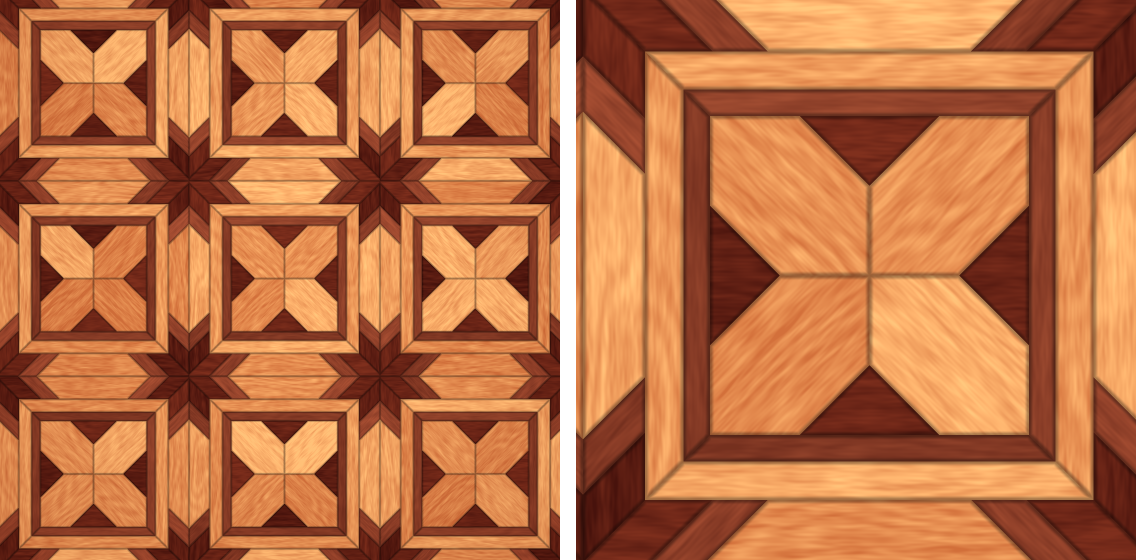
Left, the full canvas; right, a detail of the centre.
A WebGL 1 fragment shader for this pattern:

```glsl
precision highp float;
// Parquet floor of square oak panels with crossed arms, dark inlays and pointed border planks.

uniform vec2 u_resolution;

vec2 hash2(vec2 p) {
  p = vec2(dot(p, vec2(127.1, 311.7)), dot(p, vec2(269.5, 183.3)));
  return fract(sin(p) * 43758.55);
}

float gradientNoise(vec2 p) {
  vec2 i = floor(p), f = fract(p);
  vec2 w = f * f * f * (f * (f * 6.0 - 15.0) + 10.0);
  vec2 e = vec2(1.0, 0.0);
  float a = dot(hash2(i) * 2.0 - 1.0, f);
  float b = dot(hash2(i + e.xy) * 2.0 - 1.0, f - e.xy);
  float c = dot(hash2(i + e.yx) * 2.0 - 1.0, f - e.yx);
  float d = dot(hash2(i + e.xx) * 2.0 - 1.0, f - e.xx);
  return mix(mix(a, b, w.x), mix(c, d, w.x), w.y);
}

// Growth rings and fine pores running along the given direction
float woodGrain(vec2 p, vec2 along, vec2 seed) {
  vec2 q = vec2(dot(p, along), dot(p, vec2(-along.y, along.x))) + seed * 40.0;
  float bend = gradientNoise(q * vec2(0.09, 0.3));
  float rings = sin(q.y * 3.0 + bend * 22.0);
  float pores = gradientNoise(q * vec2(0.7, 5.0));
  float streaks = gradientNoise(q * vec2(0.15, 1.6) + 9.0);
  return 0.1 * rings + 0.35 * pores + 0.4 * streaks;
}

// Floor colour; lengths are hundredths of the canvas
vec3 parquet(vec2 pos) {
  vec2 panel = vec2(34.1, 34.9);
  vec2 fromCenter = pos - vec2(50.8, 50.26);
  vec2 cell = floor(fromCenter / panel + 0.5);
  vec2 p = fromCenter - cell * panel;
  vec2 a = abs(p);
  vec2 quadrant = vec2(p.x < 0.0 ? -1.0 : 1.0, p.y < 0.0 ? -1.0 : 1.0);
  bool upright = a.x > a.y;
  vec2 side = upright ? vec2(quadrant.x, 0.0) : vec2(0.0, quadrant.y);
  vec2 diagonal = quadrant * 0.7071;
  float square = max(a.x, a.y);
  float diff = abs(a.x - a.y);
  float mitre = diff * 0.7071;

  // Oak is the default; inlays replace the colours below
  vec3 low = vec3(0.79, 0.42, 0.22), high = vec3(1.0, 0.75, 0.47);
  vec3 redLow = vec3(0.27, 0.07, 0.045), redHigh = vec3(0.48, 0.18, 0.11);
  vec3 brownLow = vec3(0.44, 0.18, 0.115), brownHigh = vec3(0.65, 0.31, 0.20);
  vec2 along = upright ? vec2(0.0, 1.0) : vec2(1.0, 0.0);
  vec2 piece = side;
  float spread = 0.6;
  float seam = min(abs(square - 13.35), min(abs(square - 11.07), abs(square - 9.5)));
  vec2 border = panel * 0.5 - a;
  seam = min(seam, min(border.x, border.y));

  if (square < 9.5) {
    seam = min(seam, abs(diff - 5.34) * 0.7071);
    if (diff > 5.34) {           // dark triangles
      low = redLow;
      high = redHigh;
      along = vec2(1.0, 0.0);
      piece += 10.0;
    } else {                     // crossed arms
      along = diagonal;
      piece = quadrant + 20.0;
      spread = 0.75;
      seam = min(seam, min(a.x, a.y));
    }
  } else if (square < 11.07) {   // brown inner frame
    low = brownLow;
    high = brownHigh * 0.92;
    piece += 30.0;
    seam = min(seam, mitre);
  } else if (square < 13.35) {   // oak outer frame
    piece += 40.0;
    spread = 0.4;
    seam = min(seam, mitre);
  } else {
    seam = min(seam, min(abs(diff - 7.3), abs(diff - 4.0)) * 0.7071);
    if (diff > 7.3) {            // oak border planks
      piece += 50.0;
    } else if (diff > 4.0) {     // brown slanted bands
      low = brownLow;
      high = brownHigh;
      along = diagonal;
      piece = quadrant + side * 3.0 + 60.0;
    } else {                     // red corner star
      low = redLow;
      high = redHigh;
      piece = quadrant + side * 3.0 + 80.0;
      seam = min(seam, mitre);
    }
  }

  vec2 seed = hash2(cell * 7.3 + piece * 1.7);
  float tone = 0.52 + spread * (seed.x - 0.5) + woodGrain(p, along, seed);
  vec3 color = mix(low, high, clamp(tone, 0.0, 1.0));
  color *= mix(0.66, 1.0, smoothstep(0.03, 0.3, seam));

  // Soft room light, warmer and dimmer towards the edges
  vec2 glow = (pos - vec2(52.0, 54.0)) / 50.0;
  return color * (vec3(1.05) - vec3(0.05, 0.085, 0.1) * dot(glow, glow));
}

void main() {
  vec3 color = vec3(0.0);
  // Four samples per pixel smooth the edges
  for (int i = 0; i < 4; i++) {
    float n = float(i);
    vec2 offset = vec2(mod(n, 2.0), floor(n / 2.0)) * 0.5 - 0.25;
    color += parquet((gl_FragCoord.xy + offset) / u_resolution * 100.0);
  }
  gl_FragColor = vec4(color * 0.25, 1.0);
}
```
